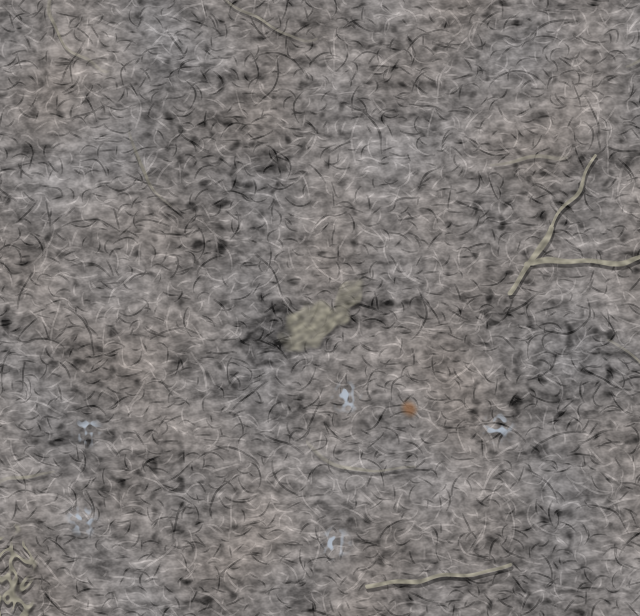
A Shadertoy shader for this texture:

```glsl
// Weathered grey ground of matted fibres, faint ridges, pale straw and small flecks.

const vec3 GROUND_TINT = vec3(1.025, 0.988, 0.972);
const vec3 STRAW = vec3(0.68, 0.66, 0.59);
const vec3 FLECK = vec3(0.70, 0.74, 0.79);
const vec3 RUST = vec3(0.58, 0.38, 0.23);
const float BASE_TONE = 0.488;
const float RIDGE_COUNT = 33.0;
const float RIDGE_DEPTH = 0.020;
const float BLOTCH_CONTRAST = 0.10;
const float STREAK_CONTRAST = 0.10;
const float GRAIN_CONTRAST = 0.17;
const float PIT_DEPTH = 0.17;
const float PI = 3.14159;

vec3 hash3(vec2 c) {
    vec3 q = fract(c.xyx * vec3(0.1031, 0.1030, 0.0973));
    q += dot(q, q.yxz + 33.33);
    return fract((q.xxy + q.yzz) * q.zyx);
}

mat2 rotation(float angle) {
    float c = cos(angle), s = sin(angle);
    return mat2(c, -s, s, c);
}

float corner(vec2 cell, vec2 f, vec2 offset) {
    float angle = 2.0 * PI * hash3(cell + offset).x;
    return dot(vec2(cos(angle), sin(angle)), f - offset);
}

float gradientNoise(vec2 p) {
    vec2 i = floor(p), f = fract(p);
    vec2 u = f * f * f * (f * (f * 6.0 - 15.0) + 10.0);
    float low = mix(corner(i, f, vec2(0, 0)), corner(i, f, vec2(1, 0)), u.x);
    float high = mix(corner(i, f, vec2(0, 1)), corner(i, f, vec2(1, 1)), u.x);
    return mix(low, high, u.y);
}

float fbm(vec2 p, int octaves) {
    float sum = 0.0, amplitude = 1.0;
    for (int i = 0; i < octaves; i++) {
        sum += amplitude * gradientNoise(p);
        p = rotation(0.15) * p * 2.03 + 17.0;
        amplitude *= 0.58;
    }
    return sum;
}

// Curved hairs, one per cell: x holds the pale ones, y the dark ones
vec2 fibres(vec2 p, float scale, float density, float width, float seed) {
    vec2 ink = vec2(0.0), cell = floor(p * scale);
    for (int y = -1; y <= 1; y++)
    for (int x = -1; x <= 1; x++) {
        vec2 id = cell + vec2(x, y);
        vec3 place = hash3(id + seed), form = hash3(id + seed + 57.0);
        if (form.x > density) continue;
        float lean = place.z - 0.5;
        vec2 q = rotation(PI * lean * (0.4 + 1.2 * abs(lean))) * (p * scale - id - place.xy);
        q.y += (form.y - 0.5) * 1.6 * q.x * q.x;
        float halfLength = 0.25 + 0.45 * form.z;
        float d = length(vec2(max(abs(q.x) - halfLength, 0.0), q.y)) / scale;
        float soft = max(width, 1.0 / iResolution.y);
        float mask = 1.0 - smoothstep(width * 0.4, width * 0.4 + soft, d);
        mask *= 1.0 - 0.6 * min(abs(q.x) / halfLength, 1.0);
        ink = max(ink, mask * (fract(form.y * 7.0) < 0.48 ? vec2(1, 0) : vec2(0, 1)));
    }
    return ink;
}

// Sparse soft spots, kept inside their cells
float spots(vec2 p, float scale, float density, float radius, float seed) {
    vec2 id = floor(p * scale);
    vec3 h = hash3(id + seed);
    vec2 q = fract(p * scale) - mix(vec2(0.25), vec2(0.75), h.xy);
    return step(h.z, density) * (1.0 - smoothstep(0.2, 1.0, length(q) / (scale * radius)));
}

float strand(vec2 p, vec2 a, vec2 b, float width) {
    vec2 ab = b - a;
    float t = clamp(dot(p - a, ab) / dot(ab, ab), 0.0, 1.0);
    return 1.0 - smoothstep(width * 0.5, width * 0.5 + 0.0025, length(p - a - ab * t));
}

float blob(vec2 p, vec2 centre, vec2 radius, float angle) {
    float d = length(rotation(angle) * (p - centre) / radius);
    return 1.0 - smoothstep(0.75, 1.1, d + 0.6 * gradientNoise(p * 38.0));
}

// Forked root, twig, frayed clump, tangled corner and loose straw
float debris(vec2 p) {
    vec2 w = p + 0.018 * vec2(gradientNoise(p * 15.0), gradientNoise(p * 15.0 + 40.0));
    float m = strand(w, vec2(0.83, 0.53), vec2(0.89, 0.62), 0.006);
    m = max(m, strand(w, vec2(0.89, 0.62), vec2(0.97, 0.74), 0.003));
    m = max(m, strand(w, vec2(0.86, 0.58), vec2(1.06, 0.58), 0.005));
    m = max(m, strand(w, vec2(0.59, 0.045), vec2(0.82, 0.08), 0.004));
    vec2 grainAlong = rotation(0.6) * p * vec2(30.0, 110.0);
    float clump = max(blob(p, vec2(0.51, 0.475), vec2(0.060, 0.030), 0.5),
                      0.7 * blob(p, vec2(0.565, 0.52), vec2(0.038, 0.018), 0.6));
    m = max(m, clump * (0.82 + 0.5 * gradientNoise(grainAlong)));
    float tangle = 1.0 - smoothstep(0.05, 0.16, abs(gradientNoise(w * vec2(48.0, 32.0))));
    m = max(m, blob(p, vec2(0.01, 0.06), vec2(0.05, 0.075), 0.0) * tangle);
    return max(m, 0.75 * fibres(w, 7.0, 0.42, 0.0028, 211.0).x);
}

void mainImage(out vec4 fragColor, in vec2 fragCoord) {
    vec2 p = fragCoord / iResolution.y;
    vec2 warped = p + 0.005 * vec2(gradientNoise(p * 28.0), gradientNoise(p * 28.0 + 70.0));

    // Matted ground: blotches, horizontal ridges, grain and pits
    float blotch = fbm(p * vec2(4.0, 7.0) + 5.0, 3);
    float ridge = sin(2.0 * PI * (p.y * RIDGE_COUNT + 0.9 * gradientNoise(p * vec2(3.0, 6.0))));
    float tone = BASE_TONE + BLOTCH_CONTRAST * blotch + RIDGE_DEPTH * ridge;
    tone += STREAK_CONTRAST * gradientNoise(warped * vec2(10.0, 46.0));
    tone += GRAIN_CONTRAST * fbm(warped * vec2(52.0, 74.0), 3);
    tone -= PIT_DEPTH * smoothstep(0.22, 0.6, gradientNoise(warped * vec2(46.0, 62.0) + 9.0) - 0.3 * blotch);
    tone -= 0.13 * smoothstep(0.28, 0.75, fbm(p * vec2(9.0, 13.0) + 31.0, 3));
    tone -= 0.13 * blob(p, vec2(0.435, 0.46), vec2(0.05, 0.045), 0.0);
    tone -= 0.10 * blob(p, vec2(0.60, 0.49), vec2(0.04, 0.028), 0.0);

    // Hairs from long to short
    vec2 hairs = fibres(warped, 15.0, 0.6, 0.0018, 3.0);
    hairs = max(hairs, fibres(warped, 29.0, 0.8, 0.0015, 91.0));
    hairs = max(hairs, 0.9 * fibres(warped, 54.0, 0.9, 0.0013, 147.0));
    tone += 0.12 * hairs.x - 0.17 * hairs.y;

    // Colour drift, rust stains, pale flecks and straw with its shadow
    float drift = gradientNoise(p * 6.0 + 60.0);
    vec3 color = max(tone, 0.12) * (GROUND_TINT + 0.03 * drift * vec3(1.0, 0.0, -1.0));
    color = mix(color, RUST, 0.6 * spots(warped, 5.0, 0.2, 0.018, 19.0));
    float speckle = smoothstep(-0.05, 0.3, gradientNoise(warped * 85.0));
    color = mix(color, FLECK, 0.9 * speckle * spots(warped, 4.5, 0.24, 0.032, 83.0));
    color *= 1.0 - 0.35 * debris(p + vec2(-0.002, 0.006));
    float fray = 0.9 + 0.35 * gradientNoise(p * vec2(80.0, 110.0));
    color = mix(color, STRAW * fray, 0.85 * clamp(debris(p), 0.0, 1.0));

    fragColor = vec4(clamp(color, 0.0, 1.0), 1.0);
}
```
